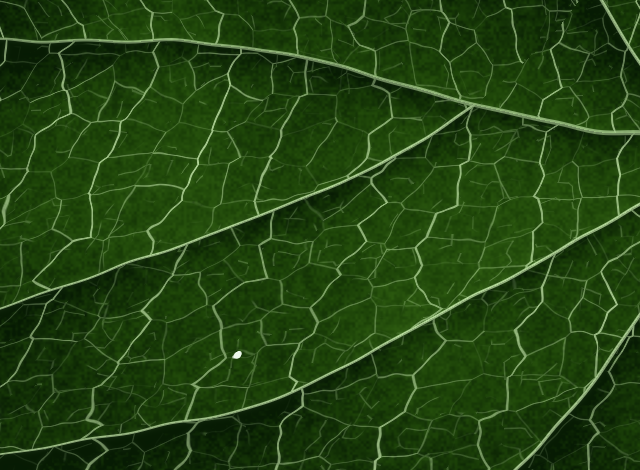
Reproduce this texture procedurally as a Shadertoy shader.

```glsl
// Backlit leaf: a midrib and side veins drawn as curves split the blade into bands.
// Each band carries a sheared Voronoi net whose column borders form the stronger
// cross veins; a finer broken net, shadows under the veins and grain finish it.

#define NET_SCALE 12.5
#define FINE_SCALE 27.0
#define NET_WIDTH 0.0014
#define SHADOW_DEPTH 0.48
#define SHADOW_REACH 0.045
#define BASE_TONE 0.60
#define GRAIN 0.26
#define PIXEL (1.0 / iResolution.y)

const vec3 DEEP  = vec3(0.025, 0.105, 0.010);
const vec3 GREEN = vec3(0.110, 0.260, 0.030);
const vec3 LIGHT = vec3(0.195, 0.385, 0.070);
const vec3 PALE  = vec3(0.700, 0.840, 0.600);

vec2 hash2(vec2 c) {
    vec3 k = fract(c.xyx * vec3(0.1031, 0.1030, 0.0973));
    k += dot(k, k.yzx + 33.33);
    return fract((k.xx + k.yz) * k.zy);
}

float noise(vec2 p) {
    vec2 c = floor(p), f = fract(p);
    f = f * f * (3.0 - 2.0 * f);
    float low  = mix(hash2(c).x, hash2(c + vec2(1, 0)).x, f.x);
    float high = mix(hash2(c + vec2(0, 1)).x, hash2(c + vec2(1, 1)).x, f.x);
    return mix(low, high, f.y);
}

// Antialiased coverage of a line of the given half width
float stroke(float d, float halfWidth) {
    return clamp((halfWidth - d) / PIXEL + 0.5, 0.0, 1.0);
}

// Height of main vein i at x: midrib, three lower side veins, one upper vein
float veinHeight(float x, int i) {
    if (i == 0) return 0.914 - 0.20 * smoothstep(0.35, 1.4, x);
    if (i == 1) return 0.345 + 0.345 * x + 0.08 * pow(max(x, 0.0), 5.0);
    if (i == 2) {
        float bend = x - 0.58;
        return 0.03 + 0.17 * x + 0.193 * (bend + sqrt(bend * bend + 0.01));
    }
    if (i == 3) return (x - 1.10) * (1.0 + max(x - 1.10, 0.0));
    return 1.0 - 1.6 * (x - 1.278);
}

vec2 site(vec2 cell) {
    return cell + 0.5 + vec2(0.66, 0.8) * (hash2(cell) - 0.5);
}

// Voronoi veins: x = vein amount, y = random tone of the cell
vec2 veinNet(vec2 q, float scale, bool fine) {
    q *= scale;
    vec2 home = floor(q), own = home;
    float nearest = 9.0;
    for (int j = -1; j <= 1; j++)
    for (int i = -1; i <= 1; i++) {
        vec2 c = home + vec2(i, j);
        float d = distance(q, site(c));
        if (d < nearest) { nearest = d; own = c; }
    }
    vec2 a = site(own);
    float amount = 0.0;
    for (int j = -2; j <= 2; j++)
    for (int i = -2; i <= 2; i++) {
        if (i == 0 && j == 0) continue;
        vec2 c = own + vec2(i, j), b = site(c);
        float d = dot(0.5 * (a + b) - q, normalize(b - a)) / scale;
        float chance = hash2(own + c + 7.3).y;
        bool cross = !fine && floor(own.x / 2.0) != floor(c.x / 2.0);
        float strength = cross ? 0.88 : mix(0.12, 0.68, chance);
        if (fine) strength = 0.30 * smoothstep(0.5, 0.8, chance);
        float w = NET_WIDTH * (cross ? 1.35 : 0.9);
        float line = stroke(d, w) + 0.16 * exp(-max(d, 0.0) / 0.004);
        amount = max(amount, strength * min(line, 1.0));
    }
    return vec2(amount, hash2(own).x);
}

void mainImage(out vec4 fragColor, in vec2 fragCoord) {
    vec2 p = fragCoord / iResolution.y;
    vec2 uv = fragCoord / iResolution.xy;
    float across = p.x / 1.36;

    // Main veins, the shadow below each and the band between them
    float wobble = 0.008 * (noise(p * 11.0) - 0.5);
    float rib = veinHeight(p.x, 0);
    float band = 0.0, veins = 0.0, shadow = 0.0, sheen = 0.0;
    for (int i = 0; i < 5; i++) {
        float h = veinHeight(p.x, i);
        float slope = (veinHeight(p.x + 0.01, i) - h) / 0.01;
        float s = (p.y + wobble - h) / sqrt(1.0 + slope * slope);
        if (i < 4 && s < 0.0) band += 1.0;
        if (i == 1 && p.y > rib) continue;
        float w = i == 0 ? mix(0.0028, 0.0052, across) : mix(0.0021, 0.0035, across);
        float line = stroke(abs(s), w) * (i == 0 ? 0.68 : 0.86);
        veins = max(veins, line + 0.14 * exp(-abs(s) / 0.005));
        if (s < 0.0) shadow = max(shadow, exp(s / SHADOW_REACH));
        else sheen = max(sheen, exp(-s / 0.07));
    }

    // Cross veins lean one way above the midrib and the other way below it
    float lean = (band < 0.5 ? 0.38 : -0.48) * (1.0 - 0.65 * across);
    vec2 q = p + vec2(lean * (p.y - rib), 0.0) + band * vec2(3.17, 5.43) + 4.0;
    q += 0.026 * (vec2(noise(p * 8.0), noise(p * 8.0 + 31.0)) - 0.5);
    q += 0.007 * (vec2(noise(p * 38.0), noise(p * 38.0 + 57.0)) - 0.5);
    vec2 net = veinNet(q, NET_SCALE, false);
    vec2 fineNet = veinNet(q + 2.0, FINE_SCALE, true);
    float broken = smoothstep(0.3, 0.6, noise(p * 24.0 + 9.0));
    float fade = 0.72 + 0.4 * noise(p * 6.0 + 3.0);
    veins = max(veins, max(net.x * fade, fineNet.x * broken));

    // Blade tone: broad light, cell tint, shadows and grain
    float tone = BASE_TONE + 0.34 * (noise(p * 3.2 + 5.0) - 0.5);
    tone += 0.20 * (across - 0.5) + 0.10 * (net.y - 0.5) + 0.10 * sheen;
    tone -= SHADOW_DEPTH * shadow + 0.75 * dot(uv - 0.5, uv - 0.5);
    tone += GRAIN * (noise(p * 170.0) - 0.5) + 0.16 * (noise(p * 55.0) - 0.5);
    tone = clamp(tone, 0.0, 1.0);
    vec3 color = mix(DEEP, GREEN, min(tone * 2.0, 1.0));
    color = mix(color, LIGHT, max(tone * 2.0 - 1.0, 0.0));
    color = mix(color, PALE * (0.78 + 0.32 * tone), clamp(veins, 0.0, 1.0));

    // Small white fleck
    vec2 fleck = mat2(0.8, -0.6, 0.6, 0.8) * (p - vec2(0.505, 0.244));
    float fleckEdge = length(fleck * vec2(0.75, 1.3)) + 0.004 * noise(p * 120.0);
    color = mix(color, vec3(0.93, 0.97, 0.92), stroke(fleckEdge, 0.0105));

    fragColor = vec4(color, 1.0);
}
```
